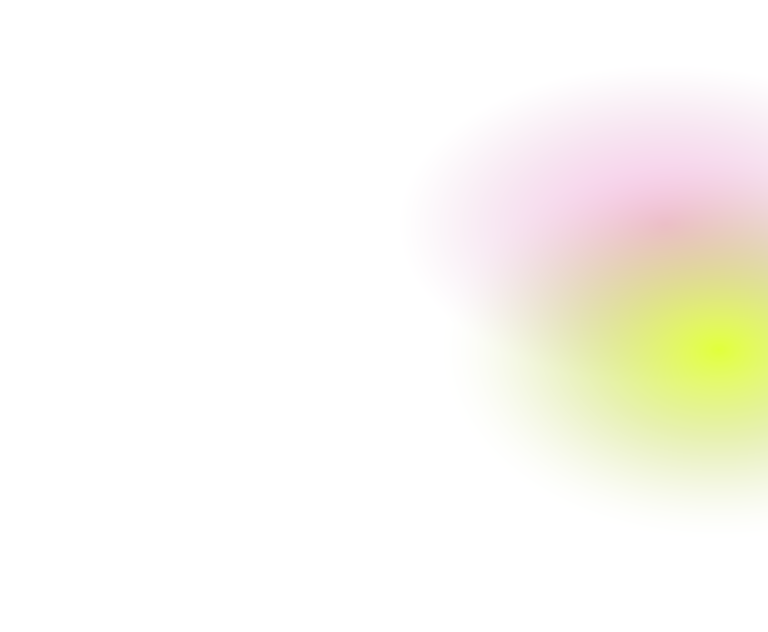
A WebGL 1 fragment shader for this background:

```glsl
precision highp float;
// Soft pink and lime elliptical glows overlapping at the right of a white field.

uniform vec2 u_resolution;

// Centres and radii are fractions of the canvas width and height.
#define PINK_CENTER vec2(0.866, 0.645)
#define PINK_RADIUS vec2(0.350, 0.255)
#define PINK_COLOR vec3(0.970, 0.750, 0.900)
#define PINK_FALLOFF 1.25
#define PINK_SHADE 0.14
#define LIME_CENTER vec2(0.936, 0.447)
#define LIME_RADIUS vec2(0.370, 0.308)
#define LIME_COLOR vec3(0.880, 1.000, 0.230)
#define LIME_FALLOFF 1.85
#define LIME_SHADE 0.36

// Opacity of an elliptical glow: 1 at the centre, 0 at the rim.
float glow(vec2 uv, vec2 center, vec2 radius, float falloff) {
  float dist = length((uv - center) / radius);
  return pow(clamp(1.0 - dist, 0.0, 1.0), falloff);
}

// Lays a tint over the base, with a faint grey veil towards its rim.
vec3 blendGlow(vec3 base, vec3 tint, float alpha, float shade) {
  float veil = alpha * (1.0 - alpha) * (1.0 - alpha);
  return mix(base, tint, alpha) - shade * veil;
}

void main() {
  vec2 uv = gl_FragCoord.xy / u_resolution;
  float pink = glow(uv, PINK_CENTER, PINK_RADIUS, PINK_FALLOFF);
  float lime = glow(uv, LIME_CENTER, LIME_RADIUS, LIME_FALLOFF);

  vec3 color = vec3(1.0);
  color = blendGlow(color, PINK_COLOR, pink, PINK_SHADE);
  color = blendGlow(color, LIME_COLOR, lime, LIME_SHADE);

  gl_FragColor = vec4(color, 1.0);
}
```
